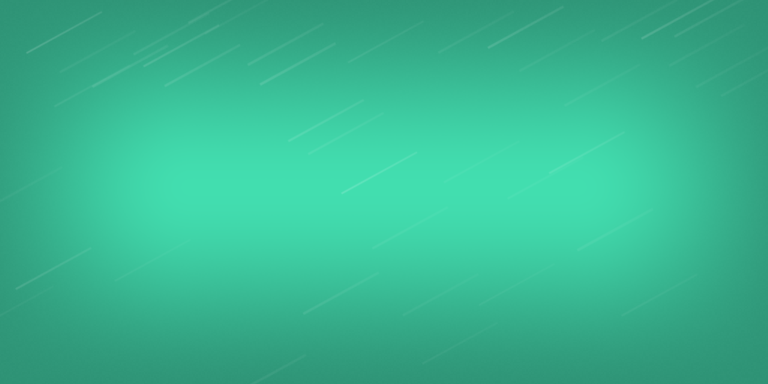
Give the GLSL for this background, as a Shadertoy shader.

```glsl
// A soft green field, bright in the middle and shaded towards its borders,
// crossed by faint slanted streaks of light. The shade is a product of two
// edge ramps; the streaks are hashed, stratified segments drawn in a loop.

#define LIGHT_GREEN   vec3(0.260, 0.870, 0.688)
#define DARK_GREEN    vec3(0.182, 0.572, 0.458)
#define GLOW_LIFT     0.012   // upward shift of the glow
#define SIDE_RAMP     vec2(-0.20, 0.50)
#define TOP_RAMP      vec2(-0.08, 0.50)
#define STREAK_COUNT  40
#define STREAK_DIR    vec2(0.877, 0.480)
#define STREAK_HALF   vec2(0.112, 0.0032) // half length, half width
#define STREAK_ALPHA  vec2(0.045, 0.170)  // faintest, strongest
#define GRAIN_CELLS   256.0
#define GRAIN_AMOUNT  0.008

// Integer hash giving a value in 0..1
float hash(uint n) {
    n = n * 747796405u + 2891336453u;
    n = ((n >> ((n >> 28u) + 4u)) ^ n) * 277803737u;
    n = (n >> 22u) ^ n;
    return float(n >> 8u) / 16777216.0;
}

// Brightness of the field: ramps measured inward from each border
float fieldGlow(vec2 p, float aspect) {
    float side = min(p.x, aspect - p.x);
    float vertical = 0.5 - abs(p.y - 0.5 - GLOW_LIFT);
    return smoothstep(SIDE_RAMP.x, SIDE_RAMP.y, side)
         * smoothstep(TOP_RAMP.x, TOP_RAMP.y, vertical);
}

// Coverage of one slanted segment, brighter at its lower end
float streak(vec2 offset, float thickness, float pixel) {
    vec2 local = vec2(dot(offset, STREAK_DIR),
                      dot(offset, vec2(-STREAK_DIR.y, STREAK_DIR.x)));
    vec2 edge = abs(local) - STREAK_HALF * vec2(1.0, thickness);
    vec2 cover = 1.0 - smoothstep(vec2(-pixel), vec2(pixel), edge);
    float along = local.x / STREAK_HALF.x;
    return cover.x * cover.y * (0.8 - 0.2 * along);
}

void mainImage(out vec4 fragColor, in vec2 fragCoord) {
    vec2 p = fragCoord / iResolution.y;
    float aspect = iResolution.x / iResolution.y;
    float pixel = 1.0 / iResolution.y;

    // Background glow
    vec3 color = mix(DARK_GREEN, LIGHT_GREEN, fieldGlow(p, aspect));

    // Fine grain, fading out in the bright centre
    uvec2 cell = uvec2(p * GRAIN_CELLS);
    float grain = hash(cell.x + 4099u * cell.y) - 0.5;
    color += grain * GRAIN_AMOUNT * (1.0 - fieldGlow(p, aspect));

    // Streaks, spread evenly across and gathered towards the top
    for (int i = 0; i < STREAK_COUNT; i++) {
        uint seed = uint(i) * 4u + 17u;
        float column = (float(i) + hash(seed)) / float(STREAK_COUNT);
        float height = 1.0 - pow(hash(seed + 1u), 1.4);
        float strength = hash(seed + 2u);
        float thickness = mix(0.7, 1.1, hash(seed + 3u));
        float alpha = mix(STREAK_ALPHA.x, STREAK_ALPHA.y, strength * strength * strength);
        vec2 center = vec2(column * aspect, height);
        color = mix(color, vec3(1.0), alpha * streak(p - center, thickness, pixel));
    }

    fragColor = vec4(clamp(color, 0.0, 1.0), 1.0);
}
```
